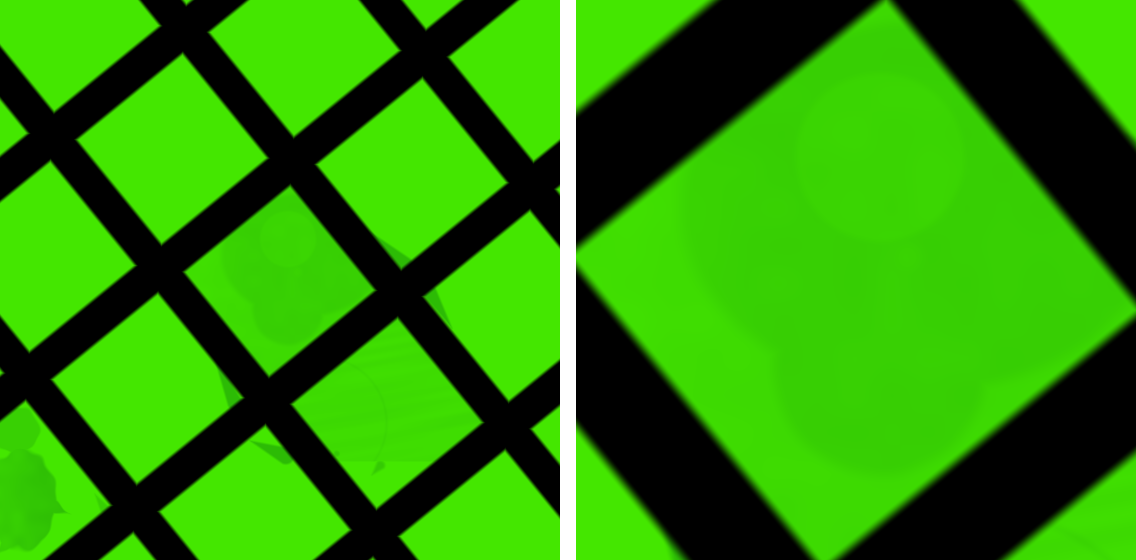
Left, the full canvas; right, a detail of the centre.
Give the GLSL for this pattern, as a three.js fragment shader.

```glsl
// Tilted lattice of broad black bars over bright green square panes.
// A rotated grid gives each pane's index and box distance; a few panes carry
// faint translucent stains built from ellipses, tapered strokes and value noise.

varying vec2 vUv;

const vec3 PANE_GREEN = vec3(0.268, 0.905, 0.0);
const vec3 STAIN_GREEN = vec3(0.12, 0.64, 0.03);
const vec3 BAR_BLACK = vec3(0.0);
const vec2 GRID_CENTER = vec2(0.4993, 0.498);  // middle of pane (0, 0)
const float GRID_ANGLE = 0.6825;
const float GRID_PITCH = 0.3043;
const vec2 PANE_HALF = vec2(0.1224, 0.1206);
const float BAR_SOFTNESS = 0.0042;
const float STAIN_SOFTNESS = 0.003;
const float GRAIN_SCALE = 45.0;
const float RAGGEDNESS = 0.012;

float hash(vec2 p) {
  vec3 h = fract(vec3(p.xyx) * 0.1031);
  h += dot(h, h.yzx + 33.33);
  return fract((h.x + h.y) * h.z);
}

float noise(vec2 p) {
  vec2 i = floor(p);
  vec2 f = fract(p);
  f = f * f * (3.0 - 2.0 * f);
  return mix(mix(hash(i), hash(i + vec2(1.0, 0.0)), f.x),
             mix(hash(i + vec2(0.0, 1.0)), hash(i + vec2(1.0)), f.x), f.y);
}

float cover(float d, float softness) {
  return 1.0 - smoothstep(-softness, softness, d);
}

float ellipse(vec2 p, vec2 radii) {
  return (length(p / radii) - 1.0) * min(radii.x, radii.y);
}

// Stroke that widens from a point at tip to the given radius at base.
float taper(vec2 p, vec2 tip, vec2 base, float radius) {
  vec2 axis = base - tip;
  float h = clamp(dot(p - tip, axis) / dot(axis, axis), 0.0, 1.0);
  return length(p - tip - axis * h) - radius * h;
}

float isPane(vec2 id, vec2 wanted) {
  return 1.0 - step(0.5, distance(id, wanted));
}

// Broad rounded shadow with a paler disc in its upper part.
float roundStain(vec2 p, float grain) {
  float body = min(ellipse(p - vec2(0.041, 0.046), vec2(0.145, 0.11)),
                   ellipse(p - vec2(0.015, -0.051), vec2(0.063)));
  float disc = cover(ellipse(p - vec2(0.015, 0.075), vec2(0.05)), STAIN_SOFTNESS);
  float fleck = cover(length(p - vec2(0.033, 0.016)) - 0.007, 0.005);
  float shade = 0.2 + 0.15 * cover(body, 0.006) + 0.05 * (grain - 0.5);
  return shade - 0.08 * disc - 0.05 * fleck - 0.08 * smoothstep(0.03, 0.16, -p.x);
}

// Level film with slanted streaks, a thin arc and two specks.
float streakedStain(vec2 p) {
  float film = smoothstep(-0.324, -0.32, p.y);
  float streaks = noise(vec2(p.x * 6.0, (p.y - 0.18 * p.x) * 90.0));
  float arc = abs(length(p - vec2(0.074, -0.253)) - 0.117);
  float specks = min(taper(p, vec2(0.165, -0.346), vec2(0.18, -0.329), 0.008),
                     length(p - vec2(0.102, -0.308)) - 0.006);
  float shade = film * (0.12 + 0.1 * streaks + 0.09 * cover(arc - 0.002, 0.003));
  return max(shade, 0.42 * cover(specks, 0.004));
}

// Ragged patch with a paler top, a side spur and a trailing foot.
float raggedStain(vec2 p, float grain) {
  float fray = (grain - 0.5) * RAGGEDNESS;
  float top = ellipse(p - vec2(-0.473, -0.266), vec2(0.042)) + fray;
  float body = ellipse(p - vec2(-0.463, -0.39), vec2(0.0625, 0.091));
  body = min(body, taper(p, vec2(-0.373, -0.416), vec2(-0.421, -0.397), 0.018));
  body = min(body, taper(p, vec2(-0.506, -0.488), vec2(-0.448, -0.429), 0.03)) + fray;
  float nick = taper(p, vec2(-0.33, -0.38), vec2(-0.313, -0.406), 0.008);
  float depth = 0.36 + 0.2 * smoothstep(-0.5, -0.41, p.x) + 0.15 * (grain - 0.5);
  float shade = max(0.34 * cover(top, STAIN_SOFTNESS), depth * cover(body, STAIN_SOFTNESS));
  return max(shade, 0.35 * cover(nick, STAIN_SOFTNESS));
}

// Dark slivers tucked against the bars.
float sliverStain(vec2 p) {
  float d = taper(p, vec2(0.162, 0.088), vec2(0.225, 0.031), 0.012);
  d = min(d, taper(p, vec2(0.308, -0.084), vec2(0.269, -0.021), 0.012));
  d = min(d, taper(p, vec2(-0.118, -0.132), vec2(-0.08, -0.217), 0.013));
  d = min(d, taper(p, vec2(-0.053, -0.285), vec2(0.011, -0.312), 0.015));
  return 0.65 * cover(d, STAIN_SOFTNESS);
}

void main() {
  // Rotated grid
  vec2 p = vUv - GRID_CENTER;
  float c = cos(GRID_ANGLE);
  float s = sin(GRID_ANGLE);
  vec2 grid = vec2(c * p.x + s * p.y, c * p.y - s * p.x);
  vec2 id = floor(grid / GRID_PITCH + 0.5);
  vec2 edge = abs(grid - id * GRID_PITCH) - PANE_HALF;
  float pane = cover(max(edge.x, edge.y), BAR_SOFTNESS);

  // Stains on single panes
  float grain = noise((p + 1.0) * GRAIN_SCALE);
  float stain = sliverStain(p);
  stain = max(stain, isPane(id, vec2(0.0)) * roundStain(p, grain));
  stain = max(stain, isPane(id, vec2(0.0, -1.0)) * streakedStain(p));
  stain = max(stain, isPane(id, vec2(-2.0, 0.0)) * raggedStain(p, grain));

  vec3 glass = mix(PANE_GREEN, STAIN_GREEN, stain);
  gl_FragColor = vec4(mix(BAR_BLACK, glass, pane), 1.0);
}
```
